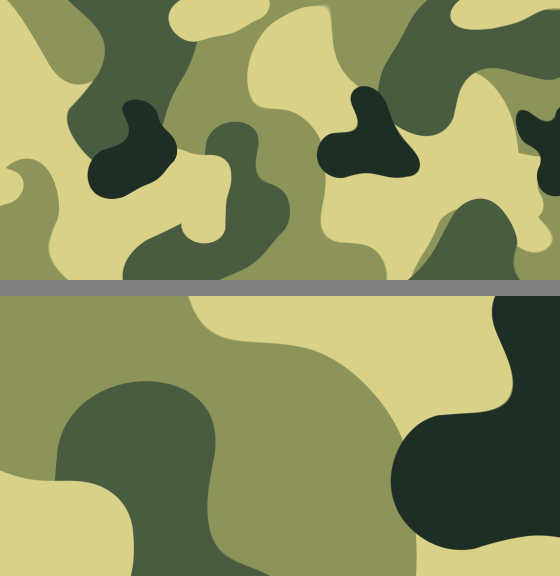
Top: the whole. Bottom: its middle third, enlarged.
Reproduce this pattern procedurally as a Shadertoy shader.

```glsl
// Woodland camouflage: layered, leaning, forked blobs in flat greens on sand.

const vec3 SAND  = vec3(0.85, 0.82, 0.53);
const vec3 OLIVE = vec3(0.55, 0.58, 0.35);
const vec3 MOSS  = vec3(0.29, 0.36, 0.25);
const vec3 DARK  = vec3(0.12, 0.18, 0.14);

// Per layer: cell size in canvas heights, then spine length and radius in cells
const vec3 OLIVE_SHAPE = vec3(1.00, 0.70, 0.170);
const vec3 MOSS_SHAPE  = vec3(1.00, 0.50, 0.125);
const vec3 SAND_SHAPE  = vec3(0.85, 0.26, 0.075);
const vec3 DARK_SHAPE  = vec3(0.75, 0.32, 0.100);

const float LEAN = 0.6;          // mean direction of the spines, radians
const float LEAN_SPREAD = 1.8;   // full range of directions around it
const float JITTER = 0.4;        // centre offset range, in cells
const float WARP_FREQ = 2.5;     // outline waviness
const float WARP_AMOUNT = 0.14;
const float EDGE = 0.75;         // half width of the edge blend, in pixels

vec2 hash2(vec2 p) {
    vec3 q = fract(p.xyx * vec3(0.1031, 0.1030, 0.0973));
    q += dot(q, q.yzx + 33.33);
    return fract((q.xx + q.yz) * q.zy);
}

// Smooth vector noise in 0..1
vec2 noise2(vec2 p) {
    vec2 i = floor(p), f = fract(p);
    f = f * f * f * (f * (f * 6.0 - 15.0) + 10.0);
    vec2 low  = mix(hash2(i), hash2(i + vec2(1, 0)), f.x);
    vec2 high = mix(hash2(i + vec2(0, 1)), hash2(i + vec2(1, 1)), f.x);
    return mix(low, high, f.y);
}

float smoothMin(float a, float b, float k) {
    float h = max(k - abs(a - b), 0.0) / k;
    return min(a, b) - h * h * k * 0.25;
}

vec2 direction(float angle) {
    return vec2(cos(angle), sin(angle));
}

// Capsule whose radius runs from ra at a to rb at b
float taperedCapsule(vec2 p, vec2 a, vec2 b, float ra, float rb) {
    vec2 pa = p - a, ba = b - a;
    float h = clamp(dot(pa, ba) / dot(ba, ba), 0.0, 1.0);
    return length(pa - ba * h) - mix(ra, rb, h);
}

// Tapered spine with one side arm, varied by the cell id
float forkedBlob(vec2 p, vec2 id, float len, float radius) {
    vec2 pose = hash2(id + 71.0), form = hash2(id + 139.0);
    float size = mix(0.8, 1.2, pose.y);
    len *= size;
    radius *= size;

    float angle = LEAN + (pose.x - 0.5) * LEAN_SPREAD;
    vec2 spine = direction(angle) * len;
    float side = form.x < 0.5 ? -1.0 : 1.0;
    float bend = side * mix(0.9, 1.5, form.y);
    vec2 joint = spine * mix(-0.1, 0.35, fract(form.x * 2.0));
    vec2 tip = joint + direction(angle + bend) * len * 0.7;

    float body = taperedCapsule(p, -0.5 * spine, 0.5 * spine, radius * 1.2, radius * 0.75);
    float arm = taperedCapsule(p, joint, tip, radius * 0.75, radius * 0.85);
    return smoothMin(body, arm, radius);
}

// Distance to a jittered grid of blobs, in canvas heights
float blobLayer(vec2 p, vec3 shape, float seed) {
    p += (noise2(p * WARP_FREQ + seed * 13.0) - 0.5) * WARP_AMOUNT;
    p = p / shape.x + hash2(vec2(seed, seed + 5.0));
    vec2 cell = floor(p);
    float d = 10.0;
    for (int y = -1; y <= 1; y++) {
        for (int x = -1; x <= 1; x++) {
            vec2 corner = cell + vec2(x, y);
            vec2 id = corner + seed * 17.0;
            vec2 centre = corner + 0.5 + (hash2(id) - 0.5) * JITTER;
            d = smoothMin(d, forkedBlob(p - centre, id, shape.y, shape.z), shape.z);
        }
    }
    return d * shape.x;
}

vec3 paint(vec3 under, vec3 ink, float d) {
    float w = EDGE / iResolution.y;
    return mix(ink, under, smoothstep(-w, w, d));
}

void mainImage(out vec4 fragColor, in vec2 fragCoord) {
    vec2 p = fragCoord / iResolution.y;

    // Stack the layers from the broadest to the smallest
    vec3 col = SAND;
    col = paint(col, OLIVE, blobLayer(p, OLIVE_SHAPE, 3.0));
    col = paint(col, MOSS, blobLayer(p, MOSS_SHAPE, 8.0));
    col = paint(col, SAND, blobLayer(p, SAND_SHAPE, 14.0));
    col = paint(col, DARK, blobLayer(p, DARK_SHAPE, 21.0));

    fragColor = vec4(col, 1.0);
}
```
